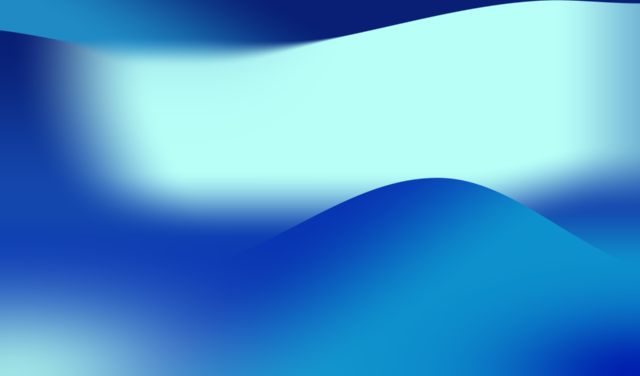
Reproduce this background procedurally as a WebGL 2 fragment shader.

```glsl
#version 300 es
precision highp float;

uniform vec2 u_resolution;
out vec4 fragColor;

// Palette
const vec3 MINT   = vec3(0.72, 1.00, 0.97);
const vec3 HAZE   = vec3(0.42, 0.68, 0.82);
const vec3 AQUA   = vec3(0.62, 0.89, 0.90);
const vec3 CYAN   = vec3(0.05, 0.57, 0.80);
const vec3 SKY    = vec3(0.12, 0.54, 0.77);
const vec3 ROYAL  = vec3(0.08, 0.28, 0.68);
const vec3 COBALT = vec3(0.03, 0.21, 0.70);
const vec3 DEEP   = vec3(0.00, 0.12, 0.68);
const vec3 NAVY   = vec3(0.03, 0.12, 0.46);

// Layout, as fractions of the canvas
const float WAVE_BASE   = 0.862;
const float WAVE_BLUR   = 0.040;
const vec2  HILL_PEAK   = vec2(0.684, 0.527);
const float HILL_HEIGHT = 0.320;
const vec2  HILL_WIDTHS = vec2(0.312, 0.265); // left and right flanks
const float BAND_LEFT   = 0.125;
const float BAND_BOTTOM = 0.455;
const float BAND_BLUR   = 0.095;
const vec2  AQUA_RADII  = vec2(0.28, 0.21);
const vec2  DEEP_RADII  = vec2(0.20, 0.16);

float waveHeight(float x) {
  float leftRise = 0.064 * (1.0 - smoothstep(-0.06, 0.24, x));
  float rightRise = 0.138 * smoothstep(0.34, 0.88, x);
  return WAVE_BASE + leftRise + rightRise - 0.009 * smoothstep(0.86, 1.0, x);
}

float hillHeight(float x) {
  float d = x - HILL_PEAK.x;
  float t = d / (d < 0.0 ? HILL_WIDTHS.x : HILL_WIDTHS.y);
  return HILL_PEAK.y - HILL_HEIGHT * (1.0 - exp(-t * t));
}

float glow(vec2 p, vec2 center, vec2 radii) {
  vec2 d = (p - center) / radii;
  return exp(-dot(d, d));
}

// Soft mask of the pale band, bowed on its left side
float bandMask(vec2 p) {
  float bow = (0.85 - p.y) / 0.4;
  float leftEdge = BAND_LEFT + 0.09 * bow * bow;
  float bottomEdge = BAND_BOTTOM + 0.07 * smoothstep(0.72, 0.95, p.x);
  return smoothstep(-0.11, 0.11, p.x - leftEdge)
       * smoothstep(-BAND_BLUR, BAND_BLUR, p.y - bottomEdge);
}

// Shared lower field: cobalt to cyan, with two corner glows
vec3 lowerField(vec2 p) {
  float sheen = smoothstep(0.36, 0.72, p.x - 0.8 * (p.y - 0.25));
  vec3 color = mix(COBALT, CYAN, sheen);
  color = mix(color, AQUA, glow(p, vec2(0.02, 0.0), AQUA_RADII));
  return mix(color, DEEP, glow(p, vec2(1.0, 0.0), DEEP_RADII));
}

void main() {
  vec2 p = gl_FragCoord.xy / u_resolution;
  float pixel = 1.0 / u_resolution.y;
  vec3 field = lowerField(p);

  // Blue backdrop darkening upward
  vec3 upper = mix(ROYAL, NAVY, smoothstep(0.45, 0.92, p.y));
  vec3 color = mix(field, upper, smoothstep(0.28, 0.47, p.y));

  // Pale band with a hazy right end and a tint under the wave
  float wave = waveHeight(p.x);
  float above = p.y - wave;
  float softness = smoothstep(0.08, 0.2, p.x) * (1.0 - smoothstep(0.3, 0.55, p.x));
  vec3 band = mix(MINT, HAZE, smoothstep(0.86, 1.04, p.x));
  band = mix(band, HAZE, 0.35 * softness * exp(min(above, 0.0) / 0.06));
  color = mix(color, band, bandMask(p));

  // Hill in front of the band
  float hill = p.y - hillHeight(p.x);
  color = mix(field, color, smoothstep(-pixel, pixel, hill));

  // Upper wave, blurred where it meets the band on the left
  vec3 crest = mix(SKY, NAVY, smoothstep(0.1, 0.5, p.x + p.y - 0.94));
  float blur = pixel + WAVE_BLUR * softness;
  color = mix(color, crest, smoothstep(-blur, blur, above));

  fragColor = vec4(color, 1.0);
}
```
